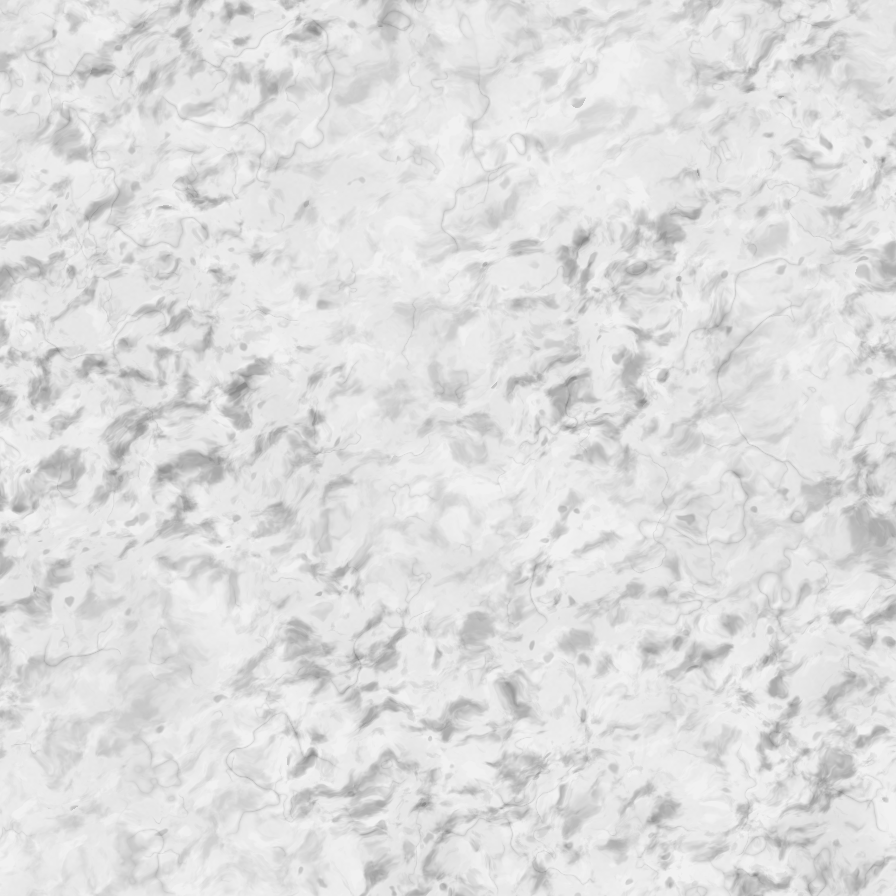
Give the GLSL for this texture, as a WebGL 1 fragment shader.

```glsl
precision highp float;
// Pale weathered stone with grey blotches, small pits, light flecks and fine cracks.
uniform vec2 u_resolution;

const vec3 STONE_TINT = vec3(1.0);
const float BASE_TONE = 0.912;
const float GRAIN_ANGLE = 0.55;

float hash(vec2 p) {
  return fract(sin(dot(p, vec2(127.1, 311.7))) * 43758.5453);
}

vec2 hash2(vec2 p) {
  return vec2(hash(p), hash(p + 41.3));
}

mat2 rotation(float angle) {
  float c = cos(angle), s = sin(angle);
  return mat2(c, -s, s, c);
}

float noise(vec2 p) {
  vec2 cell = floor(p), f = fract(p);
  f = f * f * (3.0 - 2.0 * f);
  float low = mix(hash(cell), hash(cell + vec2(1.0, 0.0)), f.x);
  float high = mix(hash(cell + vec2(0.0, 1.0)), hash(cell + 1.0), f.x);
  return mix(low, high, f.y);
}

float fbm(vec2 p) {
  float sum = 0.0, weight = 0.5;
  mat2 turn = rotation(0.65);
  for (int i = 0; i < 4; i++) {
    sum += weight * noise(p);
    p = turn * p * 2.03 + 17.7;
    weight *= 0.5;
  }
  return sum / 0.9375;
}

// Scattered oval pits with ragged rims; density is the chance per cell.
float pits(vec2 p, float density, float raggedness) {
  vec2 cell = floor(p);
  float depth = 0.0;
  for (int y = -1; y <= 1; y++) {
    for (int x = -1; x <= 1; x++) {
      vec2 id = cell + vec2(float(x), float(y));
      vec2 offset = p - id - hash2(id);
      offset = rotation(GRAIN_ANGLE + 1.6 * (hash(id + 5.1) - 0.5)) * offset;
      offset.y *= mix(1.0, 2.0, hash(id + 9.7));
      float radius = mix(0.18, 0.42, hash(id + 3.3));
      float dist = length(offset) + raggedness;
      float pit = 1.0 - smoothstep(radius * 0.35, radius, dist);
      float present = step(hash(id + 23.9), density);
      depth = max(depth, pit * present * mix(0.35, 1.0, hash(id + 71.0)));
    }
  }
  return depth;
}

// Broken contour line: x is the dark crack, y the light lip beside it.
vec2 crack(vec2 p, float scale, float width) {
  float level = fbm(p * scale) - 0.5;
  float mask = smoothstep(0.53, 0.72, noise(p * scale * 1.3 + 63.0));
  float dark = exp(-abs(level) / width);
  float lip = exp(-abs(level - 2.5 * width) / width);
  return vec2(dark, lip) * mask;
}

void main() {
  vec2 p = gl_FragCoord.xy / min(u_resolution.x, u_resolution.y);
  vec2 warp = vec2(fbm(p * 16.0), fbm(p * 16.0 + 31.0)) - 0.5;
  vec2 q = p + 0.05 * warp;
  vec2 slanted = rotation(GRAIN_ANGLE) * q;

  // Broad areas decide where the stone is rough or smooth.
  float rough = smoothstep(0.34, 0.62, fbm(p * 4.5 + 8.0));
  float cloud = fbm(q * 13.0 + 50.0) - 0.5;

  // Blotches, crumbs and flecks
  float blotch = smoothstep(0.46, 0.82, fbm(slanted * vec2(40.0, 60.0)));
  float crumbs = smoothstep(0.56, 0.80, fbm(q * 95.0 + 12.0));
  float fleck = smoothstep(0.54, 0.72, fbm(slanted * vec2(48.0, 70.0) + 90.0));
  float ragged = 0.16 * (noise(p * 190.0) - 0.5);
  float pit = pits(q * 38.0, mix(0.03, 0.24, rough), ragged);

  // Cracks and fine grain
  vec2 cracks = crack(p + 0.015 * warp, 9.0, 0.009);
  cracks += 0.7 * crack(p + 0.02 * warp + 4.0, 21.0, 0.014);
  float grain = noise(p * 280.0) - 0.5;

  float tone = BASE_TONE - 0.09 * cloud;
  tone -= 0.22 * blotch * mix(0.4, 1.1, rough);
  tone -= 0.07 * crumbs * mix(0.4, 1.0, rough);
  tone -= 0.17 * pit;
  tone -= 0.11 * cracks.x;
  tone += 0.030 * fleck + 0.025 * cracks.y + 0.012 * grain;
  gl_FragColor = vec4(STONE_TINT * clamp(tone, 0.55, 0.945), 1.0);
}
```
